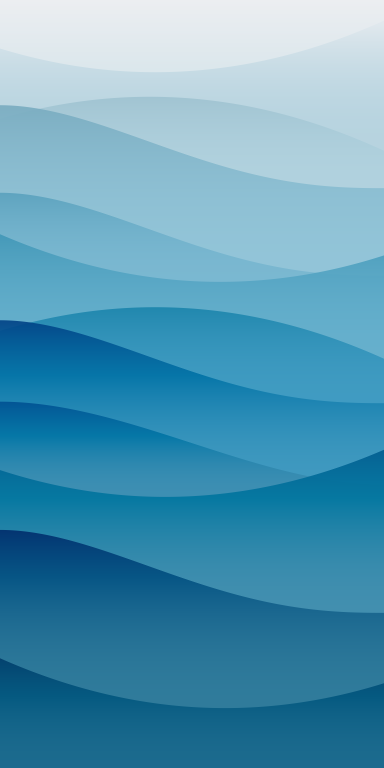
This background is drawn by a Shadertoy shader. Its source:

```glsl
// Stacked translucent waves, fading from pale mist down to deep sea blue.
// Each layer fills everything below a smooth edge with a vertical gradient;
// edges are either parabolic arcs or S-shaped slopes falling to the right.

// Arc with its extreme at apex; bend > 0 is a hump, bend < 0 a bowl.
float arc(float x, vec2 apex, float bend) {
    float d = x - apex.x;
    return apex.y + 0.189 * bend * d * d;
}

// Slope falling from the start height; lean > 1 makes it fall earlier.
float slope(float x, float start, float lean) {
    float u = 1.0 - pow(clamp(1.0 - x, 0.0, 1.0), lean);
    return start + 0.108 * smoothstep(0.0, 1.0, u);
}

// Blends a gradient layer below the edge; span holds its upper and lower heights.
void wave(inout vec3 color, float y, float edge, vec2 span, vec3 upper, vec3 lower) {
    float t = clamp((y - span.x) / (span.y - span.x), 0.0, 1.0);
    vec3 fill = max(mix(upper, lower, t * (2.0 - t)), 0.0);
    float cover = clamp((y - edge) * iResolution.y + 0.5, 0.0, 1.0);
    color = mix(color, fill, 0.9 * cover);
}

void mainImage(out vec4 fragColor, in vec2 fragCoord) {
    // Both axes run from 0 to 1, with y measured downwards.
    float x = fragCoord.x / iResolution.x;
    float y = 1.0 - fragCoord.y / iResolution.y;

    // Pale sky
    vec3 color = mix(vec3(0.925, 0.933, 0.945), vec3(0.86, 0.905, 0.925), min(y / 0.09, 1.0));
    wave(color, y, arc(x, vec2(0.404, 0.094), -1.0), vec2(0.03, 0.19),
         vec3(0.88, 0.91, 0.93), vec3(0.70, 0.82, 0.87));

    // Misty upper waves
    wave(color, y, arc(x, vec2(0.39, 0.126), 1.0), vec2(0.126, 0.245),
         vec3(0.62, 0.76, 0.815), vec3(0.69, 0.82, 0.87));
    wave(color, y, slope(x, 0.137, 1.25), vec2(0.137, 0.367),
         vec3(0.47, 0.67, 0.75), vec3(0.56, 0.765, 0.845));
    wave(color, y, slope(x, 0.251, 1.25), vec2(0.251, 0.367),
         vec3(0.35, 0.63, 0.74), vec3(0.47, 0.715, 0.815));
    wave(color, y, arc(x, vec2(0.573, 0.367), -1.0), vec2(0.305, 0.466),
         vec3(0.25, 0.59, 0.715), vec3(0.39, 0.685, 0.80));

    // Bright middle waves
    wave(color, y, arc(x, vec2(0.404, 0.400), 1.0), vec2(0.40, 0.525),
         vec3(0.10, 0.515, 0.67), vec3(0.235, 0.60, 0.755));
    wave(color, y, slope(x, 0.417, 1.25), vec2(0.417, 0.632),
         vec3(-0.32, 0.25, 0.52), vec3(0.25, 0.60, 0.75));
    wave(color, y, slope(x, 0.523, 1.0), vec2(0.523, 0.647),
         vec3(-0.35, 0.31, 0.57), vec3(0.24, 0.555, 0.695));

    // Deep lower waves
    wave(color, y, arc(x, vec2(0.43, 0.647), -1.0), vec2(0.586, 0.798),
         vec3(-0.27, 0.36, 0.56), vec3(0.26, 0.56, 0.685));
    wave(color, y, slope(x, 0.690, 1.25), vec2(0.69, 0.922),
         vec3(-0.15, 0.17, 0.42), vec3(0.18, 0.475, 0.60));
    wave(color, y, arc(x, vec2(0.586, 0.922), -1.0), vec2(0.855, 1.0),
         vec3(-0.14, 0.23, 0.41), vec3(0.10, 0.41, 0.55));

    fragColor = vec4(color, 1.0);
}
```
